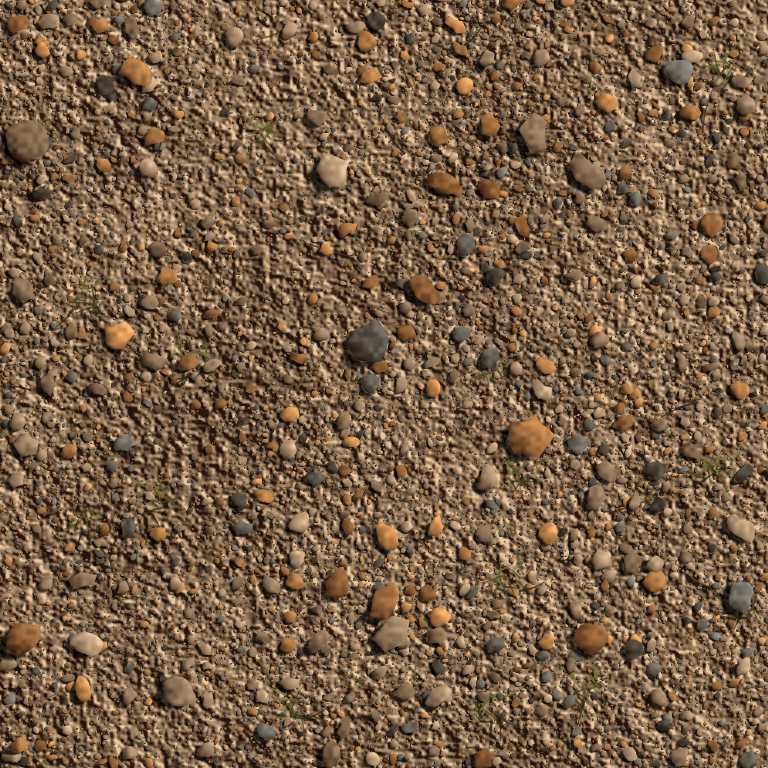
Give the GLSL for this texture, as a WebGL 1 fragment shader.

```glsl
precision highp float;
// Sunlit dry soil strewn with pebbles, grit, twigs and sparse grass tufts.
uniform vec2 u_resolution;

const vec3 SHADOW_BROWN = vec3(0.15, 0.08, 0.05);
const vec3 DARK_EARTH = vec3(0.33, 0.24, 0.17);
const vec3 MID_EARTH = vec3(0.48, 0.38, 0.28);
const vec3 LIGHT_EARTH = vec3(0.61, 0.50, 0.39);
const vec3 SAND = vec3(0.75, 0.62, 0.48);
const vec3 CREAM = vec3(0.91, 0.78, 0.62);
const vec3 GREY_TINT = vec3(0.78, 0.92, 1.08);
const vec3 ORANGE_TINT = vec3(1.10, 0.92, 0.68);
const vec3 GRASS = vec3(0.36, 0.36, 0.17);
const vec3 TWIG = vec3(0.40, 0.28, 0.19);
const vec3 SUN = vec3(0.60, 0.42, 0.68);
const float SOIL_TONE = 2.15;      // position on the six-step earth ramp
const float SOIL_CONTRAST = 5.2;
const float RELIEF_STEP = 0.004;
const float SHADOW_DEPTH = 0.74;
const float SHADOW_REACH = 0.50;   // in stone radii
const float TUFT_GRID = 7.0;
const float BLADE_WIDTH = 0.0014;
const float TAU = 6.2831853;

vec4 hash4(vec2 p) {
  vec4 q = fract(p.xyxy * vec4(0.1031, 0.1030, 0.0973, 0.1099));
  q += dot(q, q.wzxy + 33.33);
  return fract((q.xxyz + q.yzzw) * q.zywx);
}

float noise(vec2 p) {
  vec2 i = floor(p), f = fract(p);
  f = f * f * (3.0 - 2.0 * f);
  return mix(mix(hash4(i).x, hash4(i + vec2(1.0, 0.0)).x, f.x),
             mix(hash4(i + vec2(0.0, 1.0)).x, hash4(i + vec2(1.0, 1.0)).x, f.x), f.y);
}

mat2 turn(float a) { return mat2(cos(a), sin(a), -sin(a), cos(a)); }

// Earth colours from deep shadow (0) to sunlit cream (5).
vec3 earth(float tone) {
  vec3 c = mix(SHADOW_BROWN, DARK_EARTH, clamp(tone, 0.0, 1.0));
  c = mix(c, MID_EARTH, clamp(tone - 1.0, 0.0, 1.0));
  c = mix(c, LIGHT_EARTH, clamp(tone - 2.0, 0.0, 1.0));
  c = mix(c, SAND, clamp(tone - 3.0, 0.0, 1.0));
  return mix(c, CREAM, clamp(tone - 4.0, 0.0, 1.0));
}

float soilHeight(vec2 p) {
  return noise(p * 55.0) + 0.9 * noise(p * 113.0 + 7.0) + 0.75 * noise(p * 227.0 + 19.0);
}

// Distance that is 1 on the outline: round pebble to five-sided chip.
float outline(vec2 q, float angular) {
  float side = TAU / 5.0, a = atan(q.y, q.x + 1e-6);
  float chip = length(q) * cos(floor(0.5 + a / side) * side - a) * 1.12;
  return mix(length(q), chip, angular);
}

// One scattered size of stone with its shadows on the ground.
vec3 addStones(vec3 ground, vec2 p, float grid, float chance, float seed) {
  vec2 g = p * grid, cell = floor(g);
  vec2 warp = 0.16 * vec2(noise(g * 3.1 + seed), noise(g * 3.1 + seed + 40.0)) - 0.08;
  float shadow = 0.0, cover = 0.0;
  vec3 stone = ground;
  for (int y = -1; y <= 1; y++) for (int x = -1; x <= 1; x++) {
    vec2 id = cell + vec2(float(x), float(y));
    vec4 h = hash4(id + seed), k = hash4(id + seed + 71.7);
    float density = 0.45 + 1.1 * noise(id / grid * 5.0 + 3.0);
    if (h.x > chance * density) continue;
    float radius = mix(0.20, 0.43, h.y * h.y);
    vec2 squash = vec2(1.0, 1.0 + 0.75 * k.x);
    mat2 spin = turn(k.y * TAU);
    vec2 q = (g + warp - id - 0.5 - 0.5 * (h.zw - 0.5)) / radius;
    float angular = smoothstep(0.25, 0.8, k.z);
    float d = outline(spin * q * squash, angular);
    float dShadow = outline(spin * (q + normalize(SUN.xy) * SHADOW_REACH) * squash, angular);
    shadow = max(shadow, 1.0 - smoothstep(0.8, 1.1, dShadow));
    float soft = 1.1 * grid / (u_resolution.y * radius);
    float mask = 1.0 - smoothstep(1.0 - soft, 1.0 + soft, d);
    // Domed face with mottling and a random mineral tint.
    vec3 normal = normalize(vec3(q * 0.8, sqrt(max(1.0 - d * d, 0.0)) + 0.35));
    float lit = max(dot(normal, normalize(SUN)), 0.0);
    float grey = step(0.80, k.w), orange = step(k.w, 0.28);
    float tone = mix(2.1, 4.3, fract(k.z * 7.3 + h.y)) - 0.9 * grey;
    tone = tone * (0.22 + 0.98 * lit) + 1.5 * (noise(p * 150.0 + h.zw * 9.0) - 0.5);
    vec3 tint = mix(mix(vec3(1.0), ORANGE_TINT, orange), GREY_TINT, grey);
    stone = mix(stone, earth(tone) * tint, mask);
    cover = max(cover, mask);
  }
  return mix(ground * (1.0 - SHADOW_DEPTH * shadow), stone, cover);
}

// Tufts of curved blades, and single long twigs.
vec3 addPlants(vec3 col, vec2 p) {
  vec2 cell = floor(p * TUFT_GRID);
  float soft = 0.8 / u_resolution.y;
  for (int y = -1; y <= 1; y++) for (int x = -1; x <= 1; x++) {
    vec2 id = cell + vec2(float(x), float(y));
    vec4 h = hash4(id + 211.0);
    float tuft = step(h.x, 0.28), twig = step(0.6, h.x);
    if (tuft + twig < 0.5) continue;
    vec2 root = (id + 0.5 + 0.6 * (h.yz - 0.5)) / TUFT_GRID;
    for (int i = 0; i < 14; i++) {
      if (twig > 0.5 && i > 0) break;
      vec4 k = hash4(id * 17.0 + float(i) * 3.7 + 5.0);
      vec2 q = turn(k.x * TAU) * (p - root - 0.035 * (k.yz - 0.5) * tuft);
      float span = mix(0.014, 0.038, k.w) + 0.03 * twig;
      float along = q.x / span;
      float off = abs(q.y - (k.y - 0.5) * 0.6 * q.x * along);
      float width = BLADE_WIDTH * (1.0 - 0.7 * clamp(along, 0.0, 1.0));
      float mask = 1.0 - smoothstep(width - soft, width + soft, off);
      mask *= step(0.0, along) * step(along, 1.0);
      vec3 leaf = mix(GRASS, TWIG, twig) * mix(0.35, 1.35, k.z);
      col = mix(col, leaf, 0.85 * mask);
    }
  }
  return col;
}

void main() {
  vec2 p = gl_FragCoord.xy / u_resolution.y;
  // Crumbly soil lit across its slopes.
  float slope = soilHeight(p) - soilHeight(p + normalize(SUN.xy) * RELIEF_STEP);
  float patches = noise(p * 6.0) + 0.7 * noise(p * 21.0 + 11.0) - 0.85;
  vec3 col = earth(SOIL_TONE + SOIL_CONTRAST * slope + 0.9 * patches);
  // Grit first, the largest pebbles last.
  for (int i = 0; i < 5; i++) {
    float size = float(i);
    float chance = i < 3 ? 0.42 : 0.74 - 0.14 * size;
    col = addStones(col, p, 165.0 * pow(0.55, size), chance, 13.0 + 23.0 * size);
    if (i == 2) col = addPlants(col, p);
  }
  gl_FragColor = vec4(clamp(col, 0.0, 1.0), 1.0);
}
```
